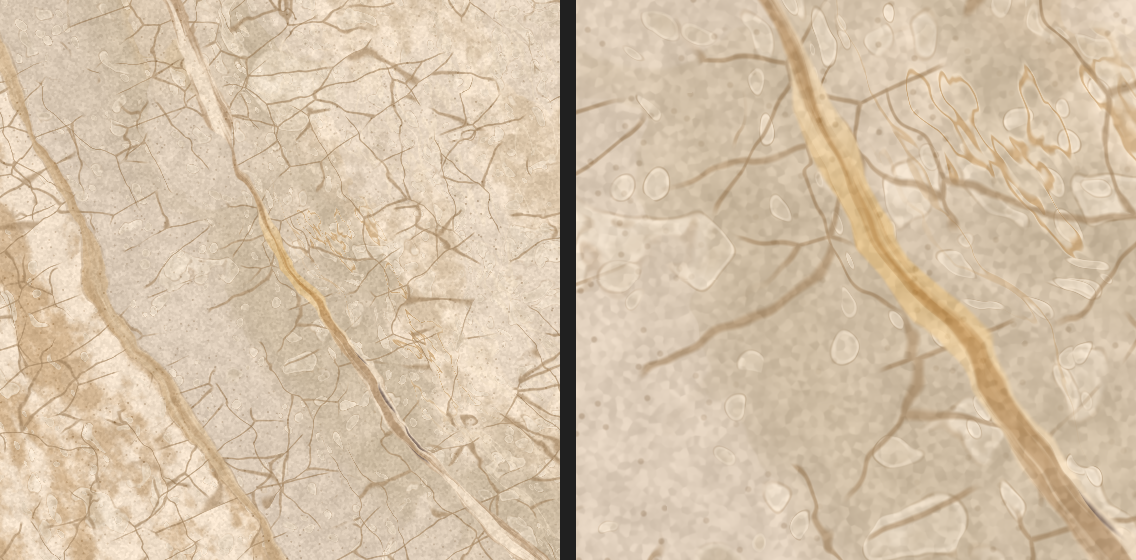
Left, the full canvas; right, a detail of the centre.
Reproduce this texture procedurally as a Shadertoy shader.

```glsl
// Polished beige breccia marble: three stone masses divided by two slanting veins.
// Cellular noise gives the clasts, pebbles and cracks; layered blended cells give
// the mottling, the fibres of the veins and the fine grain.

vec3 hash3(vec2 p) {
  vec3 q = fract(p.xyx * vec3(.1031, .1030, .0973));
  q += dot(q, q.yxz + 33.33);
  return fract((q.xxy + q.yzz) * q.zyx);
}

// x nearest distance, y gap to the second, z cell identity, w blended value
vec4 cells(vec2 p) {
  vec2 base = floor(p), blend = vec2(0.);
  vec3 best = vec3(9., 9., 0.);
  for (int k = 0; k < 9; k++) {
    vec2 cell = base + vec2(k % 3, k / 3) - 1.;
    vec3 h = hash3(cell + 130.);
    float d = length(cell + h.xy - p);
    blend += exp(-6. * d * d) * vec2(h.z, 1.);
    if (d < best.x) best = vec3(d, best.x, h.z);
    else best.y = min(best.y, d);
  }
  return vec4(best.x, best.y - best.x, best.z, blend.x / blend.y);
}

float cloud(vec2 p) {
  float sum = 0., amp = .5;
  for (int i = 0; i < 4; i++) {
    sum += amp * cells(p).w;
    p = mat2(1.6, 1.2, -1.2, 1.6) * p + 17.;
    amp *= .5;
  }
  return .5 + (sum / .9375 - .5) * 1.7;
}

// One under the edge, fading to zero at it
float below(float x, float edge, float blur) {
  return 1. - smoothstep(edge - blur, edge, x);
}

void mainImage(out vec4 fragColor, in vec2 fragCoord) {
  vec2 uv = fragCoord / iResolution.y;
  vec2 wobble = vec2(cloud(uv * 6.), cloud(uv * 6. + 40.)) - .5;
  vec2 p = uv + .03 * wobble;
  // Bedding frame: x across the veins, y along them
  vec2 bed = vec2(dot(p, vec2(.87, .5)), dot(p, vec2(.5, -.87)));

  // Signed distances to the two veins
  float left = .87 * (p.x - .514 + .571 * p.y + .05 * sin(3.5 * p.y));
  float mid = .85 * (p.x - .94 + .63 * p.y + .1 * sin(3.14 * p.y));
  float mottle = cloud(bed * vec2(9, 5));
  float fine = cloud(uv * 42.);

  // Grey middle, cream right, streaked earth lower left
  vec3 grey = mix(vec3(.80, .73, .63), vec3(.87, .80, .715), smoothstep(.15, .85, mottle));
  grey = mix(grey, vec3(.86, .795, .725), .65 * below(mid, -.08, .12));
  float rough = smoothstep(.25, .7, mottle * .6 + fine * .4);
  vec3 cream = mix(vec3(.86, .775, .665), vec3(.94, .87, .785), rough);
  float streak = cloud(bed * vec2(13, 4) + 7.) * .7 + fine * .3;
  streak += .22 * below(abs(left + .05), .06, .06);
  vec3 earth = mix(vec3(.82, .70, .555), vec3(.945, .875, .79), smoothstep(.3, .66, streak));
  vec3 col = mix(grey, cream, smoothstep(.06, .16, mid + .2 * (mottle - .5)));
  float tanPatch = below(abs(mid + .05), .05, .02) * smoothstep(.78, .86, p.y);
  col = mix(col, vec3(.83, .735, .60), .7 * tanPatch);
  float earthy = below(left, 0., .015);
  col = mix(col, earth, earthy);

  // Angular clasts and one large round pebble
  vec4 slab = cells(bed * vec2(9, 4.5) + wobble * .6);
  float face = smoothstep(0., .04, slab.y) * (1. - .8 * earthy);
  col = mix(col, vec3(.875, .81, .735), .6 * face * step(.7, slab.z));
  float boulder = length((p - vec2(.53, .84)) * vec2(1, 1.15));
  vec3 chalk = mix(vec3(.89, .82, .72), vec3(.94, .885, .81), fine);
  col = mix(col, chalk, .85 * below(boulder, .08, .006));

  // Small pebbles with shell rings
  for (int i = 0; i < 3; i++) {
    float size = 11. * exp2(float(i));
    vec4 c = cells(bed * vec2(1.2, .85) * size + wobble * 2. + float(i) * 5.);
    float radius = .15 + .27 * fract(c.z * 37.);
    float shown = step(mid > 0. ? .62 : .8, c.z) * smoothstep(0., .08, c.y);
    col = mix(col, chalk - .06 * fract(c.z * 91.), .6 * shown * below(c.x, radius, .06));
    col = mix(col, vec3(.95, .89, .81), .45 * shown * below(abs(c.x - radius * .85), .07, .06));
    col -= vec3(.09, .11, .13) * shown * fine * below(abs(c.x - radius), .04, .04);
  }

  // Stringers: ochre beside the middle vein, pale further right
  float thread = abs(cloud(vec2(mid * 24., bed.y * 7.)) - .5);
  float shear = below(abs(mid - .11), .09, .05) * below(abs(p.y - .47), .27, .15);
  col = mix(col, vec3(.94, .87, .77), .55 * below(thread, .075, .05) * smoothstep(.02, .1, mid));
  col = mix(col, vec3(.76, .60, .40), .7 * below(thread, .03, .025) * shear);

  // Broken hairline cracks, mostly crossing the bedding
  for (int i = 0; i < 3; i++) {
    float size = 1. + .7 * float(i);
    vec2 stretch = i == 1 ? vec2(7, 3) : vec2(3, 6);
    float gap = cells(bed * stretch * size + wobble * .35 + 9. * float(i)).y;
    float broken = smoothstep(.46, .64, cloud(uv * 8. + 23. * float(i)));
    col = mix(col, vec3(.65, .53, .39), .65 * broken * below(gap, .022 * size, .018 * size));
  }

  // Left vein: tan fibres with brown rims
  float width = .006 + .013 * cloud(vec2(3, bed.y * 8.));
  float fibre = cloud(vec2(left * 80., bed.y * 5.));
  vec3 vein = mix(vec3(.75, .62, .46), vec3(.91, .82, .69), fibre);
  col = mix(col, vein, .85 * below(abs(left), width, .003));
  col = mix(col, vec3(.67, .55, .41), .5 * fine * below(abs(abs(left) - width), .0025, .002));

  // Middle vein: cream and ochre fibres, dark slivers lower down
  width = .007 + .022 * cloud(vec2(8, bed.y * 7.));
  fibre = smoothstep(.2, .75, cloud(vec2(mid * 75., bed.y * 5. + 30.)));
  float ochre = exp(-80. * (p.y - .51) * (p.y - .51));
  vein = mix(vec3(.72, .60, .47), vec3(.95, .88, .79), fibre);
  vein = mix(vein, mix(vec3(.76, .57, .32), vec3(.88, .75, .54), fibre), ochre);
  col = mix(col, vein, .9 * below(abs(mid), width, .004));
  vec4 sliver = cells(vec2(mid * 75., bed.y * 15.));
  float dark = step(.66, sliver.z) * smoothstep(.08, .2, sliver.y) * below(sliver.x, .5, .15);
  dark *= below(abs(p.y - .29), .14, .04) * below(abs(mid), .012, .005);
  col = mix(col, vec3(.47, .40, .37), .8 * dark);

  // Pits and grain
  vec4 pit = cells(uv * 85.);
  col -= vec3(.13, .15, .17) * below(pit.x, .22, .14) * step(.8, pit.z) * mottle;
  col += (fine - .5) * .055 + (cells(uv * 260.).w - .5) * .085;
  fragColor = vec4(clamp(col, 0., 1.), 1.);
}
```
